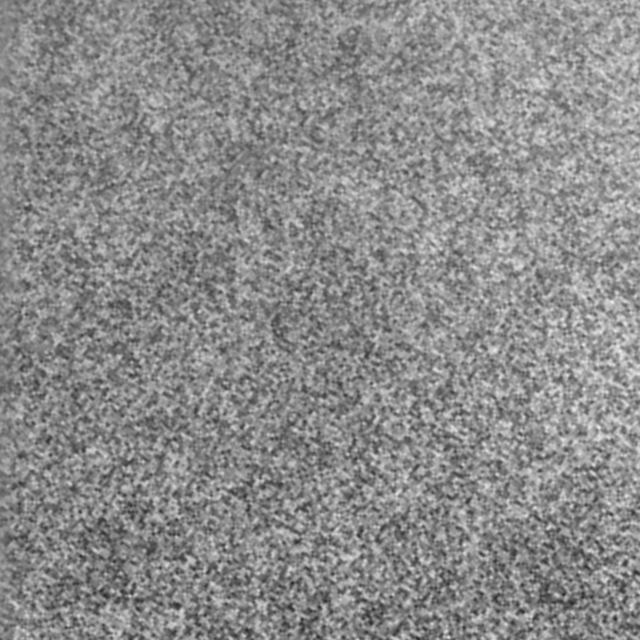
Reproduce this texture procedurally as a Shadertoy shader.

```glsl
// Integer hash of a lattice cell, 0..1
float hash(ivec2 cell, uint seed) {
    uvec2 q = uvec2(cell) * uvec2(1597334673u, 3812015801u);
    uint h = q.x ^ q.y ^ (seed * 2654435769u);
    h = (h ^ (h >> 16)) * 2146121005u;
    h = (h ^ (h >> 15)) * 2221713035u;
    h ^= h >> 16;
    return float(h >> 8) / 16777216.0;
}

// Smooth value noise centred on zero
float noise(vec2 p, uint seed) {
    ivec2 cell = ivec2(floor(p));
    vec2 f = fract(p);
    f = f * f * (3.0 - 2.0 * f);
    float low = mix(hash(cell, seed), hash(cell + ivec2(1, 0), seed), f.x);
    float high = mix(hash(cell + ivec2(0, 1), seed), hash(cell + ivec2(1, 1), seed), f.x);
    return mix(low, high, f.y) - 0.5;
}

vec2 rotate(vec2 p, float angle) {
    float c = cos(angle), s = sin(angle);
    return vec2(c * p.x - s * p.y, s * p.x + c * p.y);
}

void mainImage(out vec4 fragColor, in vec2 fragCoord) {
    vec2 uv = fragCoord / iResolution.xy;
    vec2 p = fragCoord / iResolution.y;

    // Fine grain from two turned lattices
    float grain = 0.6 * noise(rotate(p, 0.5) * vec2(145.0, 165.0), 1u)
                + 0.4 * noise(rotate(p, -0.75) * 215.0, 2u);

    // Contrast fades toward the top and along the left rim
    float contrast = mix(0.72, 0.44, uv.y) + 0.06 * uv.x;
    contrast *= mix(0.6, 1.0, smoothstep(0.0, 0.04, uv.x));

    // Soft blotches at two scales
    float mottle = 0.08 * noise(rotate(p, 0.3) * 38.0, 3u)
                 + 0.06 * noise(rotate(p, 1.1) * 11.0, 4u);

    // Broad light from the right, dimmer toward the bottom
    float light = 0.51 + 0.03 * uv.y;
    light += 0.10 * smoothstep(0.4, 1.0, uv.x) * smoothstep(0.05, 0.5, uv.y);

    float grey = light + mottle + contrast * grain;
    fragColor = vec4(vec3(clamp(grey, 0.0, 1.0)), 1.0);
}
```
